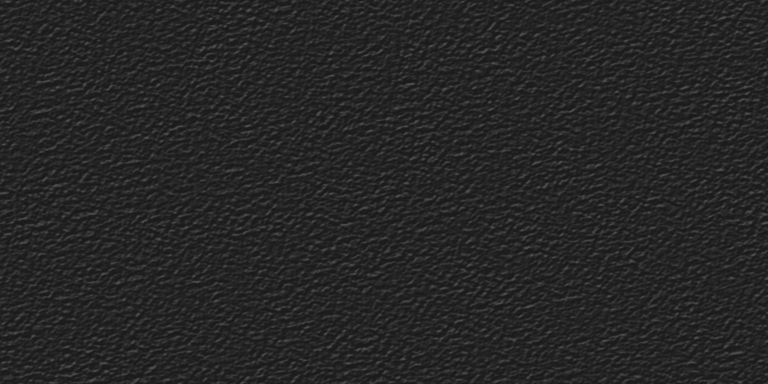
This texture is drawn by a WebGL 1 fragment shader. Its source:

```glsl
precision highp float;

// Dark embossed leather: a sheet of fine, short wrinkles lit from the upper left.
// Two octaves of stretched gradient noise form the height; its slope towards
// the light is then mapped to a narrow range of greys.

uniform vec2 u_resolution;

const float GRAIN_ANGLE = 0.2;
const vec2 COARSE_CELLS = vec2(58.0, 80.0);   // wrinkles per canvas height
const vec2 FINE_CELLS = vec2(100.0, 132.0);
const float FINE_WEIGHT = 0.55;
const vec2 LIGHT_STEP = vec2(-0.0019, 0.0037);
const float SLOPE_SPREAD = 0.2;               // typical height difference

float hash(vec2 cell) {
  return fract(sin(dot(cell, vec2(127.1, 311.7))) * 43758.5453);
}

// Contribution of a random unit gradient at one lattice corner
float cornerSlope(vec2 cell, vec2 offset) {
  float angle = 6.28318 * hash(cell);
  return dot(vec2(cos(angle), sin(angle)), offset);
}

float gradientNoise(vec2 p) {
  vec2 cell = floor(p);
  vec2 f = fract(p);
  vec2 fade = f * f * (3.0 - 2.0 * f);
  vec2 right = vec2(1.0, 0.0);
  vec2 up = vec2(0.0, 1.0);
  float low = mix(cornerSlope(cell, f),
                  cornerSlope(cell + right, f - right), fade.x);
  float high = mix(cornerSlope(cell + up, f - up),
                   cornerSlope(cell + 1.0, f - 1.0), fade.x);
  return mix(low, high, fade.y);
}

vec2 rotate(vec2 p, float angle) {
  float c = cos(angle);
  float s = sin(angle);
  return vec2(c * p.x + s * p.y, c * p.y - s * p.x);
}

float leatherHeight(vec2 p) {
  vec2 along = rotate(p, GRAIN_ANGLE);
  return gradientNoise(along * COARSE_CELLS)
       + FINE_WEIGHT * gradientNoise(along * FINE_CELLS + 37.0);
}

// Faces turned to the light are positive, those in shade negative
float embossSlope(vec2 p, vec2 towardsLight) {
  return leatherHeight(p - 0.5 * towardsLight)
       - leatherHeight(p + 0.5 * towardsLight);
}

// Shadows flatten out near black, highlights rise more steeply
float leatherTone(float slope) {
  float s = clamp(slope, -2.1, 3.0);
  return 0.140 + 0.031 * s + 0.0074 * s * s;
}

void main() {
  vec2 p = gl_FragCoord.xy / u_resolution.y;

  // Relief strength drifts gently in broad, flat patches
  float strength = 1.0 + 0.25 * gradientNoise(p * vec2(6.0, 11.0) + 5.0);
  float slope = strength * embossSlope(p, LIGHT_STEP) / SLOPE_SPREAD;

  gl_FragColor = vec4(vec3(leatherTone(slope)), 1.0);
}
```
